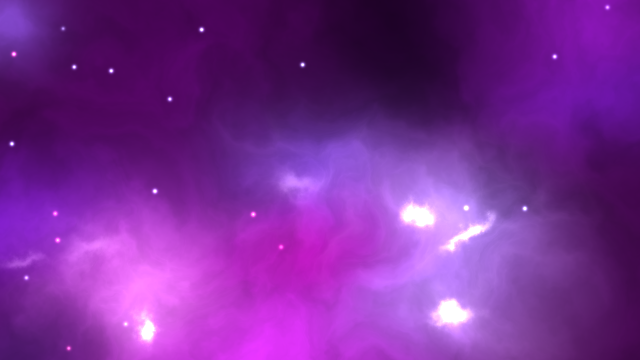
Give the GLSL for this background, as a WebGL 1 fragment shader.

```glsl
precision highp float;
// A violet and magenta nebula with blue clouds, white-hot cores and sparse stars.

uniform vec2 u_resolution;

#define WARP_AMOUNT 0.13
#define CLOUD_SCALE 5.0
#define CLOUD_CONTRAST 0.55
#define WISP_SCALE 7.0
#define WISP_STRENGTH 0.20
#define CORE_WARP 0.07
#define CORE_GAIN 1.5
#define STAR_CELL 0.125
#define STAR_DENSITY 0.22
#define STAR_RADIUS 0.0036

const vec3 NIGHT = vec3(0.25, 0.02, 0.29);
const vec3 VOID = vec3(0.08, 0.00, 0.11);
const vec3 PLUM = vec3(0.31, 0.02, 0.37);
const vec3 PURPLE = vec3(0.49, 0.08, 0.65);
const vec3 VIOLET = vec3(0.50, 0.11, 0.84);
const vec3 PERIWINKLE = vec3(0.53, 0.34, 0.87);
const vec3 LAVENDER = vec3(0.69, 0.54, 0.98);
const vec3 MAGENTA = vec3(0.89, 0.19, 0.99);
const vec3 ORCHID = vec3(0.93, 0.46, 0.97);
const vec3 CRIMSON = vec3(0.70, 0.09, 0.70);
const vec3 DUSK = vec3(0.32, 0.10, 0.46);
const vec3 HAZE = vec3(0.43, 0.29, 0.50);

float hash(vec2 p) {
  return fract(sin(dot(p, vec2(127.1, 311.7))) * 43758.5453);
}

float noise(vec2 p) {
  vec2 i = floor(p), f = fract(p);
  f = f * f * (3.0 - 2.0 * f);
  return mix(mix(hash(i), hash(i + vec2(1.0, 0.0)), f.x),
             mix(hash(i + vec2(0.0, 1.0)), hash(i + 1.0), f.x), f.y);
}

float fbm(vec2 p) {
  float sum = 0.0, amp = 0.5;
  for (int i = 0; i < 6; i++) {
    sum += amp * noise(p);
    p = mat2(1.6, 1.2, -1.2, 1.6) * p + 7.3;
    amp *= 0.5;
  }
  return sum;
}

// Bright thin filaments where the noise crosses its middle value.
float ridges(vec2 p) {
  float sum = 0.0, amp = 0.5;
  for (int i = 0; i < 5; i++) {
    float r = 1.0 - abs(2.0 * noise(p) - 1.0);
    sum += amp * r * r;
    p = mat2(1.6, 1.2, -1.2, 1.6) * p + 3.1;
    amp *= 0.5;
  }
  return sum;
}

// Soft elliptical spot.
float glow(vec2 p, vec2 center, vec2 radius) {
  vec2 d = (p - center) / radius;
  return exp(-dot(d, d));
}

// At most one star per cell, kept away from the cell border.
vec3 stars(vec2 p) {
  vec2 cell = floor(p / STAR_CELL);
  vec2 offset = 0.15 + 0.7 * vec2(hash(cell + 3.7), hash(cell + 9.2));
  float d = length(p - (cell + offset) * STAR_CELL) / STAR_RADIUS;
  float lit = step(hash(cell + 21.4), STAR_DENSITY);
  float power = mix(0.4, 1.1, hash(cell + 5.9));
  vec3 tint = mix(vec3(1.0, 0.25, 0.55), vec3(0.65, 0.7, 1.0), step(0.5, hash(cell + 14.6)));
  return lit * power * (tint * exp(-0.35 * d * d) + 0.5 * exp(-d * d));
}

void main() {
  vec2 p = gl_FragCoord.xy / u_resolution.y;
  p.x += 0.5 * (16.0 / 9.0 - u_resolution.x / u_resolution.y);
  vec2 warp = vec2(fbm(p * 4.0 + 2.3), fbm(p * 4.0 + 17.8)) - 0.49;
  vec2 q = p + WARP_AMOUNT * warp;

  // Dark sky and its outer glows
  vec3 col = mix(NIGHT, PLUM, glow(q, vec2(0.50, 0.88), vec2(0.35, 0.25)));
  col = mix(col, VOID, 0.9 * glow(q, vec2(1.13, 0.89), vec2(0.25, 0.27)));
  col = mix(col, PERIWINKLE, 0.7 * glow(q, vec2(0.01, 0.96), vec2(0.15, 0.14)));
  col = mix(col, PURPLE, 0.95 * glow(q, vec2(1.68, 0.90), vec2(0.34, 0.24)));
  col = mix(col, VIOLET, 0.6 * glow(q, vec2(1.76, 0.71), vec2(0.32, 0.11)));

  // Main cloud, from the back forward
  col = mix(col, VIOLET, 0.95 * glow(q, vec2(0.02, 0.36), vec2(0.38, 0.17)));
  col = mix(col, HAZE, 0.75 * glow(q, vec2(1.40, 0.08), vec2(0.20, 0.22)));
  col = mix(col, PERIWINKLE, 0.9 * glow(q, vec2(0.88, 0.51), vec2(0.27, 0.20)));
  col = mix(col, LAVENDER, 0.95 * glow(q, vec2(1.27, 0.34), vec2(0.25, 0.23)));
  col = mix(col, MAGENTA, glow(q, vec2(0.70, 0.03), vec2(0.56, 0.31)));
  col = mix(col, ORCHID, 0.9 * glow(q, vec2(0.38, 0.20), vec2(0.24, 0.20)));
  col = mix(col, LAVENDER, 0.65 * glow(q, vec2(1.16, 0.18), vec2(0.22, 0.20)));
  col = mix(col, CRIMSON, 0.9 * glow(q, vec2(0.83, 0.29), vec2(0.23, 0.12)));
  col = mix(col, DUSK, 0.95 * glow(q, vec2(0.02, 0.03), vec2(0.25, 0.17)));

  // Billows and filaments
  float billow = fbm(q * CLOUD_SCALE + 2.0 * warp) - 0.49;
  col *= 1.0 + CLOUD_CONTRAST * billow;
  float wispArea = glow(q, vec2(0.30, 0.25), vec2(0.33, 0.16))
                 + glow(q, vec2(1.27, 0.32), vec2(0.30, 0.25))
                 + 0.7 * glow(q, vec2(0.84, 0.50), vec2(0.22, 0.18));
  float wisp = ridges(q * WISP_SCALE + warp);
  col += WISP_STRENGTH * wispArea * (wisp - 0.35) * vec3(0.95, 0.8, 0.9);

  // White-hot cores with torn edges
  vec2 tear = vec2(fbm(p * 22.0 + 4.1), fbm(p * 22.0 + 31.6)) - 0.49;
  vec2 c = p + CORE_WARP * tear;
  vec2 slanted = mat2(0.8, -0.6, 0.6, 0.8) * (c - vec2(1.30, 0.35));
  float core = glow(c, vec2(1.163, 0.402), vec2(0.032, 0.026))
             + 0.8 * glow(slanted, vec2(0.0), vec2(0.050, 0.014))
             + glow(c, vec2(1.26, 0.128), vec2(0.044, 0.024))
             + glow(c, vec2(0.40, 0.088), vec2(0.019, 0.029))
             + 0.22 * glow(c, vec2(0.826, 0.488), vec2(0.050, 0.030))
             + 0.16 * glow(c, vec2(0.27, 0.31), vec2(0.070, 0.030))
             + 0.18 * glow(c, vec2(0.07, 0.27), vec2(0.050, 0.018));
  float halo = glow(q, vec2(1.21, 0.39), vec2(0.15, 0.09))
             + glow(q, vec2(1.26, 0.13), vec2(0.10, 0.07))
             + glow(q, vec2(0.40, 0.09), vec2(0.08, 0.09));
  col += CORE_GAIN * core * vec3(0.8, 0.75, 0.72) + 0.13 * halo;

  col += stars(p);
  gl_FragColor = vec4(clamp(col, 0.0, 1.0), 1.0);
}
```
